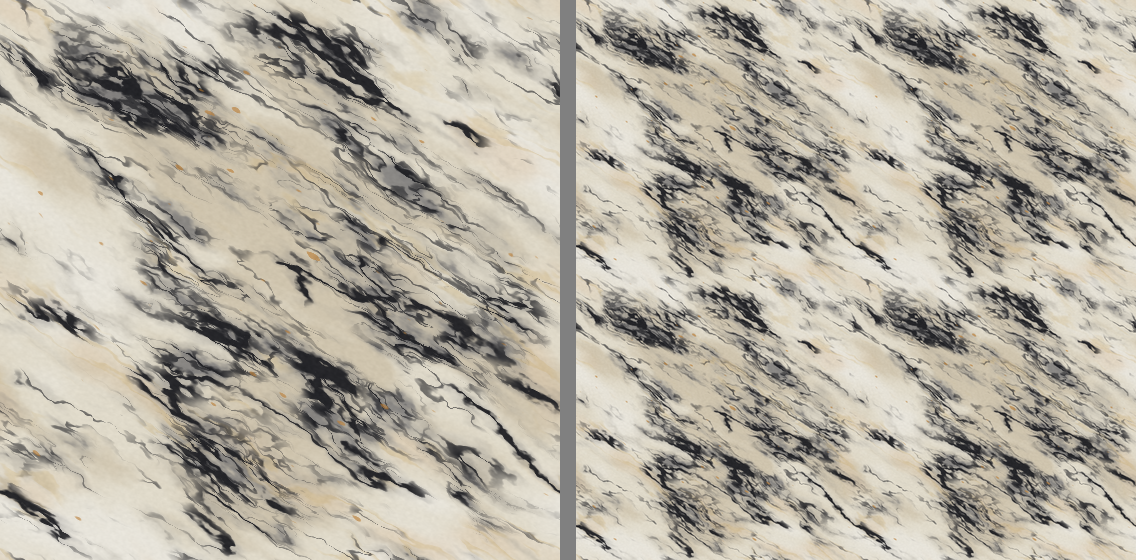
Left: one tile. Right: repeated 2 by 2.
Give the GLSL for this texture, as a WebGL 2 fragment shader.

```glsl
#version 300 es
precision highp float;
precision highp int;
// Cream marble with slanted, ragged blue-black veins and soft grey halos.
// Stretched gradient noise lives on a slanted lattice whose corners wrap with
// the unit square, so every layer tiles; veins are its zero contours.
uniform vec2 u_resolution;
out vec4 outColor;

const vec3 WHITE = vec3(0.915, 0.905, 0.875);
const vec3 PALE = vec3(0.878, 0.855, 0.792);
const vec3 CREAM = vec3(0.810, 0.768, 0.680);
const vec3 PEACH = vec3(0.855, 0.775, 0.665);
const vec3 HALO = vec3(0.670, 0.650, 0.605);
const vec3 SLATE = vec3(0.410, 0.410, 0.425);
const vec3 INK = vec3(0.120, 0.122, 0.138);
const vec3 OCHRE = vec3(0.790, 0.680, 0.450);
const vec3 RUST = vec3(0.720, 0.480, 0.200);
const vec2 ORIGIN = vec2(0.02, 0.5625);  // puts the borders in quiet stone

// Integer hash giving two values in 0..1
vec2 hash2(uvec2 v) {
  v = v * 1664525u + 1013904223u;
  v.x += v.y * 1664525u;
  v.y += v.x * 1664525u;
  v ^= v >> 16u;
  v.x += v.y * 1664525u;
  v.y += v.x * 1664525u;
  v ^= v >> 16u;
  return vec2(v & 0xffffu) / 65535.0;
}

// Gradient contribution of one lattice corner, wrapped to the unit square
float corner(vec2 cell, vec2 offset, vec2 freq, uint seed) {
  vec2 id = vec2(3.0 * freq.y * cell.x + freq.x * cell.y,
                 freq.x * cell.y - 2.0 * freq.y * cell.x);
  id = mod(id + 0.5, 5.0 * freq.x * freq.y);
  vec2 gradient = hash2(uvec2(id) + uvec2(seed * 7919u, seed * 104729u)) * 2.0 - 1.0;
  return dot(gradient, offset);
}

// Tiling noise; freq holds whole repeats along and across the veins
float slantNoise(vec2 uv, vec2 freq, uint seed) {
  vec2 q = freq * vec2(uv.x - uv.y, 2.0 * uv.x + 3.0 * uv.y);
  vec2 c = floor(q), t = q - c;
  vec2 s = t * t * t * (t * (t * 6.0 - 15.0) + 10.0);
  vec2 e = vec2(1.0, 0.0);
  float low = mix(corner(c, t, freq, seed), corner(c + e.xy, t - e.xy, freq, seed), s.x);
  float high = mix(corner(c + e.yx, t - e.yx, freq, seed),
                   corner(c + e.xx, t - e.xx, freq, seed), s.x);
  return 1.8 * mix(low, high, s.y);
}

float fbm(vec2 uv, vec2 freq, int octaves, uint seed) {
  float sum = 0.0, gain = 1.0;
  for (int i = 0; i < octaves; i++) {
    sum += gain * slantNoise(uv, freq, seed + uint(i));
    uv += vec2(0.37, 0.23);
    freq *= 2.0;
    gain *= 0.5;
  }
  return sum;
}

// Line along the zero contour of a field
float vein(float field, float width) {
  return 1.0 - smoothstep(0.2 * width, width, abs(field));
}

vec2 warp(vec2 uv, vec2 freq, int octaves, uint seed) {
  return vec2(fbm(uv, freq, octaves, seed), fbm(uv, freq, octaves, seed + 20u));
}

void main() {
  vec2 uv = gl_FragCoord.xy / u_resolution + ORIGIN;
  vec2 bent = uv + 0.022 * warp(uv, vec2(2.0, 2.0), 2, 1u)
                 + 0.0045 * warp(uv, vec2(20.0, 12.0), 3, 5u);

  // Fields that steer the layers
  float calm = fbm(bent, vec2(1.0, 1.0), 3, 11u);
  float cloud = fbm(bent, vec2(3.0, 3.0), 4, 41u);
  float crowd = 0.8 * fbm(bent, vec2(2.0, 2.0), 4, 51u) - 0.35 * calm
              + 0.45 * fbm(bent, vec2(4.0, 5.0), 3, 171u);
  float cluster = smoothstep(-0.05, 0.7, crowd);
  float ragged = fbm(uv, vec2(24.0, 16.0), 3, 61u);
  float rough = clamp(1.0 + 1.1 * ragged, 0.3, 1.8);

  // Stone body: cream, pale and white clouds with warm tints
  vec3 color = mix(CREAM, PALE, smoothstep(-0.5, 0.2, calm + 0.6 * cloud));
  color = mix(color, WHITE, 0.8 * smoothstep(0.2, 0.8, calm + 0.3 * cloud));
  float warmth = fbm(bent + 0.31, vec2(2.0, 2.0), 3, 71u);
  color = mix(color, PEACH, 0.5 * smoothstep(0.15, 0.8, warmth));

  // Grey halos, ochre streaks and slate cores
  float smoke = crowd + 0.6 * fbm(bent, vec2(6.0, 7.0), 4, 81u);
  color = mix(color, HALO, 0.65 * smoothstep(-0.1, 0.75, smoke));
  float streak = vein(fbm(bent, vec2(2.0, 4.0), 4, 91u), 0.16);
  color = mix(color, OCHRE, 0.3 * streak * smoothstep(0.0, 0.5, warmth + 0.4 * cloud));
  color = mix(color, SLATE, 0.6 * smoothstep(0.45, 1.0, smoke + 0.25 * ragged));

  // Long veins, clustered mesh and fine threads
  float presence = smoothstep(-0.2, 0.5, fbm(bent, vec2(3.0, 3.0), 2, 101u) + 0.3 * crowd);
  float longField = fbm(bent + 0.17, vec2(1.0, 2.0), 5, 111u);
  float meshField = fbm(bent, vec2(3.0, 6.0), 4, 121u);
  float threadField = fbm(bent, vec2(7.0, 11.0), 3, 131u);
  float faintField = fbm(bent + 0.43, vec2(2.0, 4.0), 4, 141u);
  float longVein = presence * vein(longField, rough * (0.04 + 0.06 * presence));
  float mesh = cluster * vein(meshField, rough * (0.06 + 0.14 * cluster));
  float thread = 0.7 * cluster * vein(threadField, rough * (0.08 + 0.12 * cluster));
  float faint = 0.55 * vein(faintField, 0.09 * rough) * smoothstep(-0.2, 0.5, cloud - 0.4 * calm);
  float ink = max(max(longVein, mesh), max(thread, faint));
  float glow = max(presence * vein(longField, 0.25), cluster * vein(meshField, 0.45));
  color = mix(color, SLATE, 0.28 * glow);
  color = mix(color, INK, min(ink * 1.05, 0.95));

  // Rust specks and crystalline grain
  float speck = smoothstep(0.84, 1.0, slantNoise(uv, vec2(20.0, 20.0), 151u));
  color = mix(color, RUST, 0.6 * speck) + 0.016 * fbm(uv, vec2(80.0, 40.0), 2, 161u);
  outColor = vec4(clamp(color, 0.0, 1.0), 1.0);
}
```
